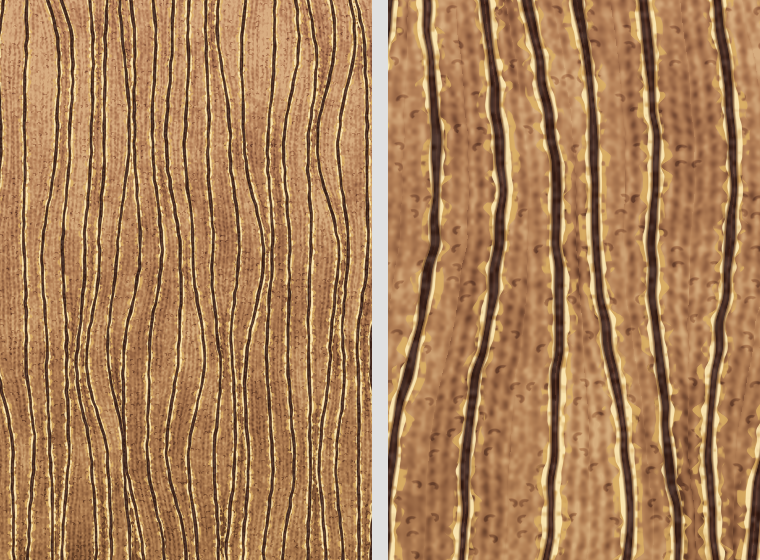
Left, the full canvas; right, a detail of the centre.
Write a WebGL 1 fragment shader that draws this texture.

```glsl
precision highp float;
// Wavy vertical wood-like grain: dark grooves with cream and gold rims over ribbed tan.
// Each groove is a noise-bent line; every pixel finds its nearest grooves to the left
// and right, then shades rims, beaded ribs and curled ticks from those distances.
uniform vec2 u_resolution;

const float GROOVES = 20.0; // grooves across the canvas width

float hash(vec2 p) {
  p = fract(p * vec2(0.1031, 0.1137));
  p += dot(p, p.yx + 33.33);
  return fract((p.x + p.y) * p.x * 17.0 + p.y * 9.0);
}

float noise(vec2 p) {
  vec2 i = floor(p), f = fract(p);
  f = f * f * (3.0 - 2.0 * f);
  return mix(mix(hash(i), hash(i + vec2(1.0, 0.0)), f.x),
             mix(hash(i + vec2(0.0, 1.0)), hash(i + vec2(1.0, 1.0)), f.x), f.y);
}

// Horizontal centre of a groove at height y, in groove spacings
float grooveCentre(float id, float y) {
  float sway = (noise(vec2(id * 0.4 + 20.0, y * 3.6 + 5.0)) - 0.5) * 1.5;
  float drift = (noise(vec2(id * 7.3 + 90.0, y * 2.6 + 40.0)) - 0.5) * 0.8;
  float kink = (noise(vec2(id * 5.0 + 60.0, y * 42.0)) - 0.5) * 0.07;
  return id + 0.5 + sway + drift + kink;
}

// Wood tones from umber (0) through brown and tan to light tan (3)
vec3 woodTone(float t) {
  vec3 c = mix(vec3(0.39, 0.24, 0.16), vec3(0.57, 0.38, 0.25), clamp(t, 0.0, 1.0));
  c = mix(c, vec3(0.71, 0.51, 0.34), clamp(t - 1.0, 0.0, 1.0));
  return mix(c, vec3(0.84, 0.68, 0.49), clamp(t - 2.0, 0.0, 1.0));
}

// Small curled tick in a random share of square cells
float curledTick(vec2 q) {
  vec2 cell = floor(q);
  vec2 jitter = vec2(hash(cell + 11.0), hash(cell + 37.0)) - 0.5;
  vec2 f = fract(q) - 0.5 - jitter * 0.3;
  float arc = 1.0 - smoothstep(0.04, 0.18, abs(length(f * vec2(1.0, 1.3)) - 0.25));
  float openSide = smoothstep(-0.1, 0.08, f.y + f.x * jitter.x * 4.0);
  return arc * openSide * step(0.72, hash(cell + 71.0));
}

void main() {
  vec2 p = gl_FragCoord.xy / u_resolution.x;
  float height = gl_FragCoord.y / u_resolution.y;
  float x = p.x * GROOVES;
  float aa = 0.7 * GROOVES / u_resolution.x;

  // Nearest groove on each side
  float left = 9.0, right = 9.0, leftId = 0.0, rightId = 0.0;
  for (int j = -3; j <= 3; j++) {
    float id = floor(x) + float(j);
    float d = x - grooveCentre(id, p.y);
    if (d >= 0.0 && d < left) { left = d; leftId = id; }
    if (d < 0.0 && -d < right) { right = -d; rightId = id; }
  }
  float edge = min(left, right);
  float gap = left + right;
  float side = left < right ? leftId * 2.0 + 101.0 : rightId * 2.0 + 100.0;
  float crowded = 1.0 - smoothstep(0.45, 1.0, gap);

  // Wood body: cloudy tone, darker low down and where grooves crowd together
  float grain = noise(p * vec2(230.0, 210.0) + 7.0);
  float cloud = noise(p * vec2(14.0, 11.0) + 13.0);
  float mottle = noise(p * vec2(110.0, 95.0) + 3.0);
  float band = noise(vec2(leftId * 3.3 + 70.0, p.y * 3.0));
  float tone = 1.45 + 0.95 * height + (grain - 0.5) * 0.8 + (mottle - 0.5) * 0.8
             + (cloud - 0.5) * 0.8 + (band - 0.5) * 0.9 - 0.9 * crowded;

  // Beaded ribs running beside the grooves, deepest in crowded gaps
  float wander = (noise(vec2(side * 2.0, p.y * 30.0)) - 0.5) * 0.06;
  float rib = 0.5 + 0.5 * cos((edge + wander - 0.36) * 6.2832 / 0.24);
  float bead = 0.5 + 0.5 * sin(p.y * 470.0 + edge * 9.0 + side * 2.0 + mottle * 2.5);
  float ribPatch = smoothstep(0.2, 0.7, noise(vec2(side * 3.0, p.y * 9.0)));
  float ribDepth = 0.55 + 0.6 * ribPatch + 0.5 * crowded;
  tone -= rib * (0.6 + 0.6 * bead) * ribDepth - 0.45;
  tone -= 1.1 * curledTick(vec2(left * 3.2 + leftId * 9.0 + 200.0, p.y * 66.0));
  vec3 color = woodTone(tone);
  color += vec3(0.015, -0.005, 0.03) * (height - 0.4);

  // Ragged gold speckle, then the bright broken cream rim
  float ragged = noise(vec2(side * 5.0, p.y * 110.0));
  float swell = noise(vec2(side * 3.7, p.y * 6.0));
  float rimWidth = 0.1 + 0.09 * swell + 0.07 * (ragged - 0.5);
  float goldWidth = rimWidth + 0.01 + 0.15 * ragged;
  float gold = 1.0 - smoothstep(goldWidth - aa, goldWidth + aa, edge);
  gold *= smoothstep(0.35, 0.6, mottle * 0.4 + grain * 0.6);
  color = mix(color, vec3(0.86, 0.69, 0.38), gold * 0.8);
  float cream = 1.0 - smoothstep(rimWidth - aa, rimWidth + aa, edge);
  vec3 rimColor = mix(vec3(0.84, 0.66, 0.36), vec3(0.99, 0.91, 0.70),
                      smoothstep(0.15, 0.6, ragged * 0.4 + grain * 0.6));
  color = mix(color, rimColor, cream * 0.95);

  // Dark groove: warm brown shoulder, near-black walls, browner floor
  float core = 0.062 + 0.05 * (noise(vec2(side * 0.5 + 9.0, p.y * 24.0)) - 0.5);
  float shoulder = 1.0 - smoothstep(core, core + 0.055, edge);
  color = mix(color, vec3(0.43, 0.28, 0.17), shoulder * 0.9);
  float groove = 1.0 - smoothstep(core - aa * 0.8, core + aa * 0.5, edge);
  float floorGlow = 1.0 - smoothstep(0.0, 0.045, edge);
  vec3 grooveColor = vec3(0.23, 0.14, 0.11) + vec3(0.16, 0.10, 0.07) * floorGlow * swell;
  color = mix(color, grooveColor + 0.14 * (grain - 0.4), groove);

  gl_FragColor = vec4(clamp(color, 0.0, 1.0), 1.0);
}
```
